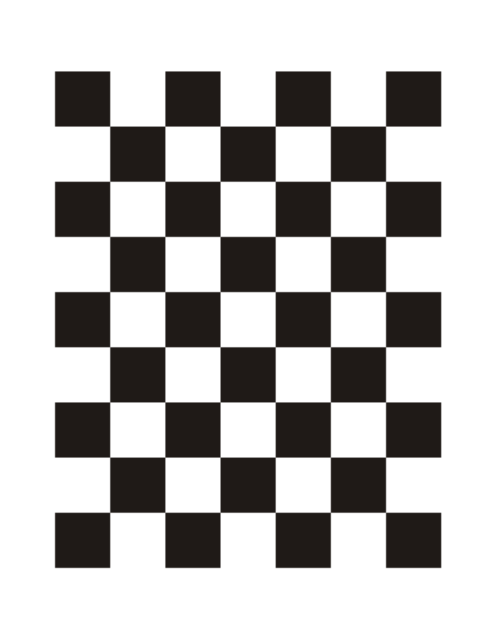
Write a WebGL 1 fragment shader that draws this pattern.

```glsl
precision highp float;

uniform vec2 u_resolution;

// Lengths are fractions of the canvas height
const vec2  BOARD_CELLS  = vec2(7.0, 9.0);
const float CELL_SIZE    = 0.0862;
const vec2  BOARD_CENTER = vec2(0.0002, 0.0005);
const float EDGE_SOFTNESS = 0.0016;
const vec3  PAPER = vec3(1.0);
const vec3  INK   = vec3(0.122, 0.102, 0.090);

// Coverage, per axis, of every second cell starting at index first;
// both end cells are clamped so the pattern stops at the board's rim.
vec2 alternateStripes(vec2 grid, float first, float softness) {
    vec2 lastIndex = floor((BOARD_CELLS - 1.0) * 0.5) - first;
    vec2 index = clamp(floor((grid - first + 0.5) * 0.5), vec2(0.0), lastIndex);
    vec2 cellCenter = 2.0 * index + first + 0.5;
    vec2 edgeDistance = abs(grid - cellCenter) - 0.5;
    return 1.0 - smoothstep(-softness, softness, edgeDistance);
}

void main() {
    // Centered canvas coordinates, then units of board cells
    vec2 canvas = (gl_FragCoord.xy - 0.5 * u_resolution) / u_resolution.y;
    vec2 grid = (canvas - BOARD_CENTER) / CELL_SIZE + 0.5 * BOARD_CELLS;
    float softness = max(EDGE_SOFTNESS, 0.6 / u_resolution.y) / CELL_SIZE;

    // Dark squares lie where both axes share the same parity
    vec2 even = alternateStripes(grid, 0.0, softness);
    vec2 odd  = alternateStripes(grid, 1.0, softness);
    float ink = clamp(even.x * even.y + odd.x * odd.y, 0.0, 1.0);

    gl_FragColor = vec4(mix(PAPER, INK, ink), 1.0);
}
```
